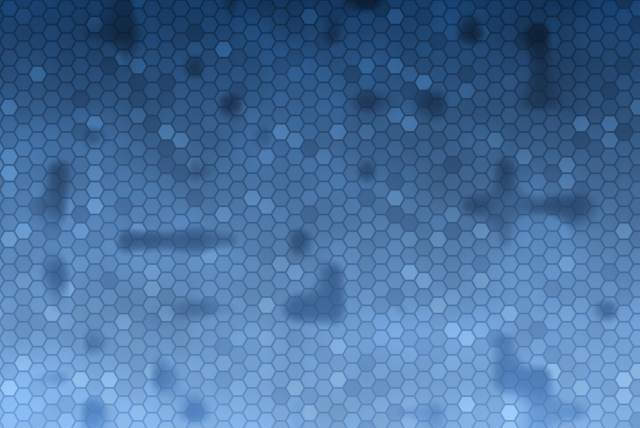
Write a Shadertoy shader that draws this background.

```glsl
// Honeycomb of flat-topped hexagons over a vertical blue gradient.
// Two interleaved grids find the nearest cell; each cell is a tinted pane
// over a darker, softly blotched backing that shows through as the lines.

const float ROWS = 25.92;                  // hexagons over the canvas height
const vec2 PITCH = vec2(1.7320508, 1.0);   // spacing of one interleaved grid

// Sine-free hash of a 2D point, 0 to 1
float hash(vec2 p) {
    vec3 q = fract(p.xyx * 0.1031);
    q += dot(q, q.yzx + 33.33);
    return fract((q.x + q.y) * q.z);
}

// Smooth value noise
float noise(vec2 p) {
    vec2 i = floor(p), f = fract(p);
    f = f * f * (3.0 - 2.0 * f);
    return mix(mix(hash(i), hash(i + vec2(1, 0)), f.x),
               mix(hash(i + vec2(0, 1)), hash(i + vec2(1, 1)), f.x), f.y);
}

// Centre of the hexagon that holds p
vec2 hexCentre(vec2 p) {
    vec2 a = round(p / PITCH) * PITCH;
    vec2 b = (floor(p / PITCH) + 0.5) * PITCH;
    return dot(p - a, p - a) < dot(p - b, p - b) ? a : b;
}

// Distance from p, relative to the centre, to the nearest side
float hexEdge(vec2 p) {
    p = abs(p);
    return 0.5 - max(p.y, dot(p, vec2(0.8660254, 0.5)));
}

void mainImage(out vec4 fragColor, in vec2 fragCoord) {
    float height = fragCoord.y / iResolution.y;
    float pixel = ROWS / iResolution.y;
    vec2 p = fragCoord * pixel - vec2(1.418, 0.93);

    // Gradient with broad clouds and small dark blotches
    vec3 ground = mix(vec3(0.52, 0.70, 0.90), vec3(0.085, 0.235, 0.405), height);
    float cloud = 0.65 * noise(p * 0.19 + 40.0) + 0.35 * noise(p * 0.43 + 70.0);
    float blotch = smoothstep(0.66, 1.0, noise(p * 0.48 + 110.0));
    ground *= 1.0 + (cloud - 0.5) * mix(0.16, 0.50, height);
    ground *= 1.0 - blotch * mix(vec3(0.24, 0.14, 0.07), vec3(0.34), height);

    // Tint of each cell: mostly even, some bright, some faded into the backing
    vec2 centre = hexCentre(p);
    vec2 id = round(centre / (0.5 * PITCH)) + 200.0;
    float tone = hash(id);
    float bright = smoothstep(0.80, 1.0, hash(id + 57.0)) * (1.0 - blotch);
    float faded = smoothstep(0.86, 1.0, hash(id + 131.0));
    vec3 pane = ground * (0.96 + 0.08 * tone);
    pane += bright * mix(vec3(0.09, 0.08, 0.05), vec3(0.05, 0.09, 0.13), height);

    // Lines are the backing seen between the panes
    vec3 backing = ground * mix(vec3(0.77, 0.84, 0.90), vec3(0.66, 0.68, 0.71), height);
    float soft = 0.5 * pixel + 0.02;
    float inside = smoothstep(0.05 - soft, 0.05 + soft, hexEdge(p - centre));
    float opacity = (1.0 - 0.6 * faded) * (1.0 - 0.6 * blotch);
    fragColor = vec4(mix(backing, pane, inside * opacity), 1.0);
}
```
